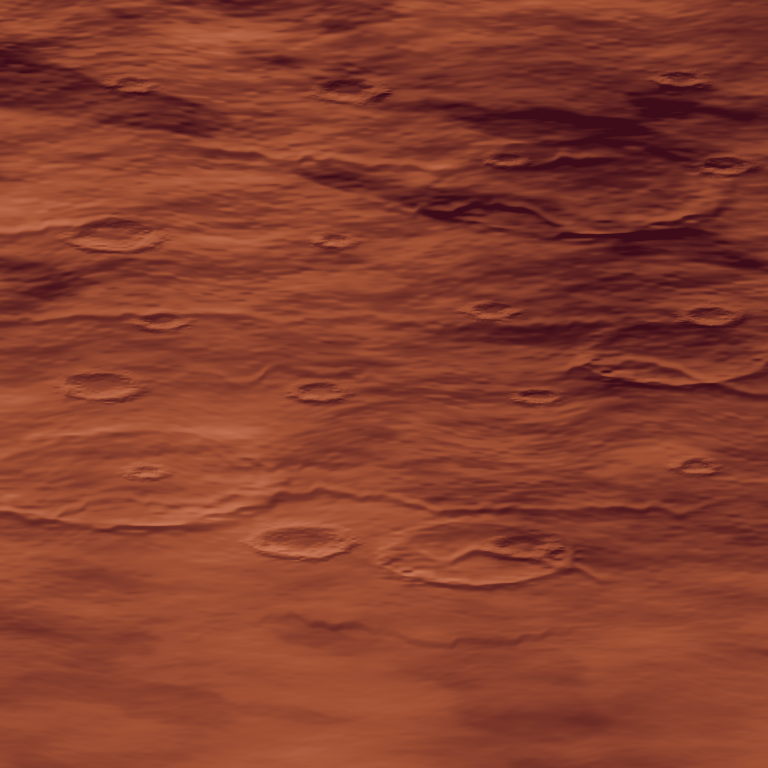
Give the GLSL for this texture, as a Shadertoy shader.

```glsl
// Rust-red cratered desert seen at a slant, with wind streaks, ridges and dark dust.

float hash(vec2 p) {
    p = fract(p * vec2(0.1031, 0.1137));
    p += dot(p, p.yx + 33.33);
    return fract((p.x + p.y) * p.x * 7.31);
}

float noise(vec2 p) {
    vec2 cell = floor(p), f = fract(p);
    f = f * f * f * (f * (f * 6.0 - 15.0) + 10.0);
    return mix(mix(hash(cell), hash(cell + vec2(1, 0)), f.x),
               mix(hash(cell + vec2(0, 1)), hash(cell + vec2(1, 1)), f.x), f.y);
}

float fbm(vec2 p) {
    float sum = 0.0, amp = 0.5;
    for (int i = 0; i < 4; i++) {
        sum += amp * noise(p);
        p = mat2(0.9, 0.43, -0.43, 0.9) * p * 2.03 + 17.7;
        amp *= 0.5;
    }
    return sum;
}

// Height of one foreshortened crater: a ragged rim, strongest in front, around a bowl.
float crater(vec2 p, vec2 radius, float bowl) {
    vec2 q = p / radius;
    float d = length(q);
    if (d > 2.0) return 0.0;
    float seed = radius.x * 900.0;
    d += 0.22 * (noise(q * 2.3 + seed) - 0.5) + 0.1 * (noise(q * 8.0 + seed) - 0.5);
    float width = 0.055 + 0.0032 / radius.y;
    float rim = exp(-pow((d - 1.0) / width, 2.0));
    float wear = (0.4 + 1.1 * noise(q * 1.6 + seed)) * mix(1.5, 0.6, smoothstep(-0.6, 0.5, q.y));
    return radius.y * (2.0 * width * wear * rim - bowl * (1.0 - smoothstep(0.3, 1.0, d)));
}

float terrain(vec2 uv) {
    // Stretched grain, roughest across the middle and top
    float rough = smoothstep(0.05, 0.5, uv.y) * (0.3 + 1.3 * noise(uv * vec2(3, 6) + 4.0)) + 0.2;
    vec2 warp = vec2(0.0, 0.02 * noise(uv * vec2(6, 9)));
    float h = 0.042 * rough * (fbm((uv + warp) * vec2(7, 25)) - 0.47);

    // Large worn craters
    for (int i = 0; i < 4; i++) {
        float k = float(i);
        vec2 center = vec2(fract(0.75 + 0.05 * k + 0.08 * k * k), 0.76 - 0.25 * k + 0.03 * k * k);
        float size = i % 2 == 0 ? 0.185 : 0.12;
        h += crater(uv - center, size * vec2(1.0, 0.34), 0.3);
    }

    // Small fresh craters
    for (int i = 0; i < 17; i++) {
        float k = float(i);
        vec2 center = fract(vec2(0.13, 0.37) + k * vec2(0.755, 0.57));
        center.y = mix(0.24, 0.94, center.y);
        float size = mix(0.022, 0.068, pow(hash(vec2(k, 5.0)), 2.0));
        h += crater(uv - center, size * vec2(1.0, 0.35), 0.8);
    }

    // Long broken ridges alternating with scarps
    for (int i = 0; i < 10; i++) {
        float k = float(i);
        float y = 0.16 + 0.08 * k + 0.03 * hash(vec2(k, 2.0));
        y += 0.05 * (noise(vec2(uv.x * 5.0, k * 7.3)) - 0.5);
        y += 0.018 * (noise(vec2(uv.x * 19.0, k * 3.1)) - 0.5);
        y += 0.007 * (noise(vec2(uv.x * 60.0, k * 5.7)) - 0.5);
        float dy = uv.y - y;
        float reach = smoothstep(0.4, 0.7, noise(vec2(uv.x * 3.5 + k * 9.7, k)));
        reach *= 0.4 + noise(vec2(uv.x * 16.0, k * 2.7));
        float ridge = 0.011 * exp(-pow(dy / 0.0055, 2.0));
        float scarp = 0.009 * smoothstep(-0.006, 0.006, dy) * exp(-max(dy, 0.0) * 25.0);
        h += reach * (i % 3 == 0 ? scarp : ridge);
    }
    return h;
}

void mainImage(out vec4 fragColor, in vec2 fragCoord) {
    vec2 uv = fragCoord / iResolution.xy;

    // Light falls from the far side, slightly from the left
    float h = terrain(uv);
    float slope = (h - terrain(uv + vec2(-0.0015, 0.0022))) / 0.0022;
    float light = 0.125 * slope / (1.0 + 0.33 * abs(slope));

    // Broad changes of the ground tone
    float tone = 0.572 + 0.34 * (fbm(uv * vec2(2.5, 7.0) + 8.0) - 0.47);
    tone += 0.15 * (fbm(uv * vec2(7, 32) + 3.0) - 0.47);
    tone -= 0.085 * smoothstep(0.2, 0.9, uv.x) * smoothstep(0.1, 0.5, uv.y);
    tone += 0.02 * (1.0 - smoothstep(0.0, 0.3, uv.y));

    // Dark dust drifts, mostly in the upper part, with ragged edges
    vec2 wind = vec2(uv.x, uv.y + 0.15 * uv.x);
    float drift = fbm(wind * vec2(4.5, 17.0) + 21.0);
    float band = 0.3 + 0.7 * smoothstep(0.5, 0.75, uv.y);
    tone -= 0.18 * band * smoothstep(0.56, 0.7, drift);

    tone += light + 1.3 * h;
    tone = clamp(min(tone, 0.61 + 0.6 * (tone - 0.61)), 0.24, 0.84);

    // Plum shadows, rust ground, pale sand highlights
    vec3 color = vec3(0.26, 0.06, 0.10) + (tone - 0.26) * vec3(1.0, 0.68, 0.27);
    color += smoothstep(0.62, 0.78, tone) * vec3(0.0, 0.05, 0.09);
    fragColor = vec4(color, 1.0);
}
```
